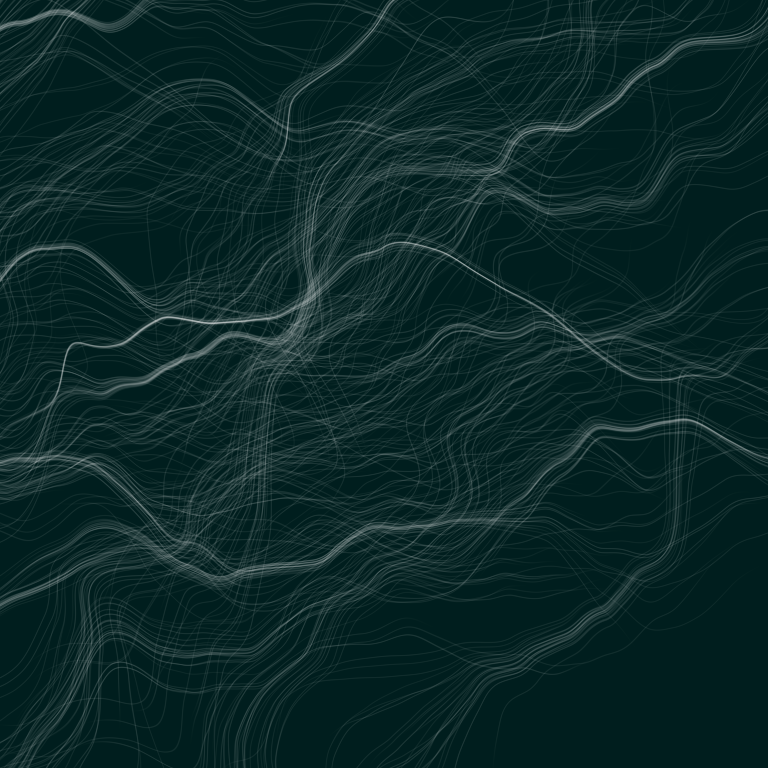
A three.js fragment shader for this background:

```glsl
// Pale hair-thin strands that drift, gather into bright streams and fan out over dark teal.
varying vec2 vUv;

const float BUNDLES = 28.0;
const float STRANDS = 28.0;

float hash(float n) {
  return fract(sin(n * 12.9898 + 4.137) * 43758.5);
}

// Smooth 1D noise in 0..1
float noise(float x, float seed) {
  float cell = floor(x);
  float f = x - cell;
  f = f * f * (3.0 - 2.0 * f);
  return mix(hash(cell + seed), hash(cell + 1.0 + seed), f);
}

// Sideways wander of a bundle's spine
float spine(float s, float seed) {
  return 0.25 * (noise(s * 3.0, seed) - 0.5)
       + 0.10 * (noise(s * 7.0, seed + 31.0) - 0.5)
       + 0.035 * (noise(s * 16.0, seed + 67.0) - 0.5)
       + 0.009 * (noise(s * 29.0, seed + 91.0) - 0.5);
}

// Half width of a bundle: narrow at pinches, broad where it fans out downstream
float spread(float s, float seed) {
  float fan = noise(s * 2.6, seed + 113.0);
  float loose = hash(seed + 5.3);
  float open = smoothstep(0.0, 0.8, s);
  return mix(0.0035, 0.06, loose * loose * loose)
       + 0.24 * fan * fan * fan + 0.12 * loose * open;
}

// Summed opacity of all strands in one bundle; s runs along it, t across
float bundle(float s, float t, float seed) {
  float center = spine(s, seed);
  float width = spread(s, seed);
  if (abs(t - center) > width * 1.25 + 0.004) return 0.0;

  float e = 0.002;
  float centerSlope = (spine(s + e, seed) - center) / e;
  float widthSlope = (spread(s + e, seed) - width) / e;
  float sum = 0.0;

  for (float j = 0.0; j < STRANDS; j++) {
    float id = seed + j * 7.31;
    float start = -0.65 + 0.45 * hash(id + 0.2);
    float finish = start + 0.35 + 0.75 * hash(id + 1.7);
    if (s < start || s > finish) continue;

    // Each strand ripples about its own lane, most of them near the spine
    float lane = 2.0 * hash(id + 2.9) - 1.0;
    lane *= abs(lane);
    float rate = 6.0 + 9.0 * hash(id + 3.4);
    float phase = s * rate + 40.0 * lane;
    float offset = lane + 0.14 * sin(phase);
    float slope = centerSlope + widthSlope * offset
                + width * 0.14 * rate * cos(phase);

    float d = abs(t - center - width * offset) / sqrt(1.0 + slope * slope);
    float fade = smoothstep(start, start + 0.06, s)
               * (1.0 - smoothstep(finish - 0.08, finish, s));
    sum += fade * (0.045 + 0.07 * hash(id + 4.6)) * (1.0 - smoothstep(0.0, 0.0015, d));
  }
  return sum;
}

void main() {
  // Shared gentle current, so neighbouring bundles bend alike
  vec2 p = vUv;
  p += 0.018 * sin(p.yx * vec2(9.0, 11.0) + vec2(1.3, 4.1));
  p.y += 0.008 * sin(p.x * 23.0 + p.y * 6.0);

  float light = 0.0;
  for (float i = 0.0; i < BUNDLES; i++) {
    float seed = i * 211.7 + 17.0;
    vec2 anchor = fract(vec2(0.7549, 0.5698) * (i + 1.0));
    anchor.x = pow(anchor.x, 1.25);
    anchor.y = mix(anchor.y, 0.55 + 0.45 * anchor.y, 0.35 * anchor.x);

    // Mostly rising to the right, a few steep
    float turn = hash(seed + 8.8);
    float angle = 0.1 + 0.5 * turn + 0.55 * turn * turn * turn;
    vec2 along = vec2(cos(angle), sin(angle));
    vec2 q = p - anchor;
    light += bundle(dot(q, along), dot(q, vec2(-along.y, along.x)), seed);
  }

  // Overlapping translucent white over the ground
  float alpha = 1.0 - exp(-light);
  gl_FragColor = vec4(mix(vec3(0.0, 0.118, 0.116), vec3(1.0), alpha), 1.0);
}
```
